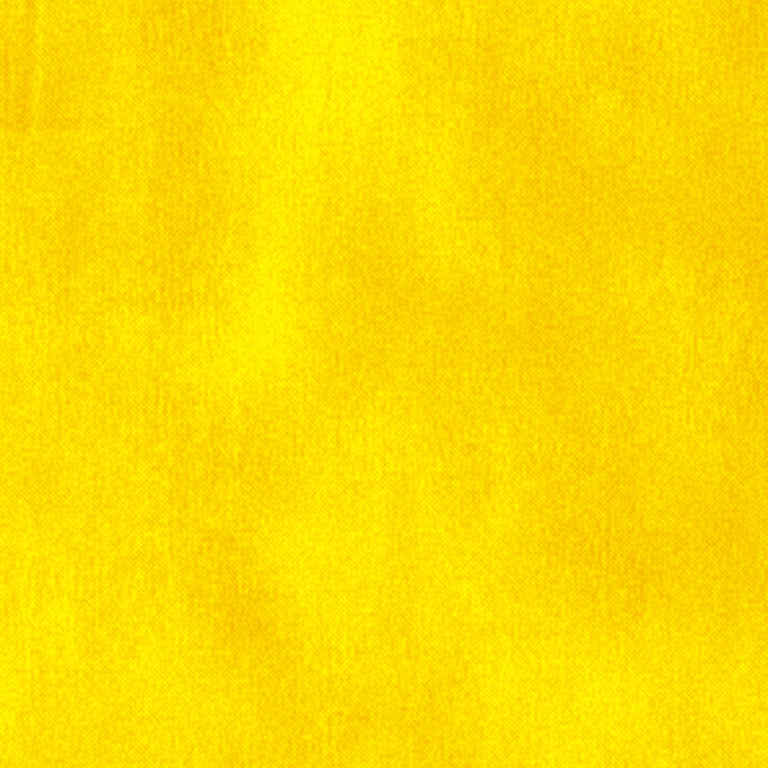
A WebGL 2 fragment shader for this texture:

```glsl
#version 300 es
precision highp float;
// Draws bright yellow woven cotton with soft folds, vertical ribs and a fine twill grain.

uniform vec2 u_resolution;
out vec4 fragColor;

const float TAU = 6.2831853;
const float THREADS = 148.0;
const float RIBS = 88.0;

// Integer hash giving a unit gradient for each lattice cell
vec2 cellGradient(vec2 cell) {
    uvec2 q = uvec2(ivec2(cell) + 4096);
    uint h = q.x * 1597334677u ^ q.y * 3812015801u;
    h = (h ^ (h >> 15)) * 2246822519u;
    h ^= h >> 13;
    float angle = TAU * float(h & 65535u) / 65536.0;
    return vec2(cos(angle), sin(angle));
}

// Gradient noise, roughly -0.7 to 0.7
float gradientNoise(vec2 p) {
    vec2 cell = floor(p);
    vec2 f = p - cell;
    vec2 w = f * f * f * (f * (f * 6.0 - 15.0) + 10.0);
    vec2 e = vec2(1.0, 0.0);
    float a = dot(cellGradient(cell), f);
    float b = dot(cellGradient(cell + e.xy), f - e.xy);
    float c = dot(cellGradient(cell + e.yx), f - e.yx);
    float d = dot(cellGradient(cell + e.xx), f - e.xx);
    return mix(mix(a, b, w.x), mix(c, d, w.x), w.y);
}

float layeredNoise(vec2 p, int octaves) {
    float sum = 0.0;
    float amplitude = 1.0;
    for (int i = 0; i < octaves; i++) {
        sum += amplitude * gradientNoise(p);
        p = p * 2.03 + vec2(17.3, 9.1);
        amplitude *= 0.58;
    }
    return sum;
}

// Soft-edged stroke around the segment from a to b
float softStroke(vec2 p, vec2 a, vec2 b, float width) {
    vec2 ab = b - a;
    float t = clamp(dot(p - a, ab) / dot(ab, ab), 0.0, 1.0);
    float d = length(p - a - ab * t) / width;
    return exp(-d * d);
}

// Broad light and shade of the draped cloth
float folds(vec2 p) {
    vec2 q = p + 0.03 * vec2(gradientNoise(p * 5.0), gradientNoise(p * 5.0 + 31.0));
    float upper = softStroke(q, vec2(0.43, 1.02), vec2(0.39, 0.76), 0.08);
    float lower = softStroke(q, vec2(0.39, 0.76), vec2(0.33, 0.53), 0.065);
    float shade = 0.066 * layeredNoise(p * vec2(6.0, 4.0) + 7.0, 4);
    shade += 0.068 * max(upper, lower);
    shade -= 0.050 * softStroke(q, vec2(0.22, 0.95), vec2(0.26, 0.64), 0.07);
    shade -= 0.038 * softStroke(q, vec2(0.76, 0.75), vec2(0.68, 0.52), 0.12);
    shade -= 0.044 * softStroke(q, vec2(1.0, 0.95), vec2(1.0, 0.25), 0.09);
    shade -= 0.044 * softStroke(q, vec2(0.29, 0.28), vec2(0.37, 0.10), 0.05);
    shade -= 0.032 * softStroke(q, vec2(0.80, 0.26), vec2(0.84, 0.22), 0.07);
    shade += 0.044 * softStroke(q, vec2(0.0, 0.38), vec2(0.08, 0.10), 0.15);
    shade += 0.026 * softStroke(q, vec2(0.50, 0.30), vec2(0.70, 0.08), 0.13);
    return shade;
}

// Thin pressed creases: a bright ridge beside a darker groove
float crease(vec2 p, vec2 a, vec2 b, vec2 side) {
    return softStroke(p, a, b, 0.007) - softStroke(p + side, a, b, 0.009);
}

// Uneven yarns: soft streaks, short dashes and ribs that come and go
float yarns(vec2 p) {
    float patches = 0.7 + 0.9 * gradientNoise(p * 6.0 + 50.0);
    float coarse = gradientNoise(p * vec2(48.0, 7.0));
    float dashes = gradientNoise(p * vec2(155.0, 42.0) + 23.0);
    float wander = 3.0 * gradientNoise(p * vec2(14.0, 5.0) + 3.0);
    float ribStrength = max(0.3 + 1.6 * gradientNoise(p * vec2(20.0, 12.0) + 80.0), 0.0);
    float ribs = ribStrength * sin(TAU * RIBS * p.x + wander);
    return patches * (0.040 * coarse + 0.070 * dashes + 0.022 * ribs);
}

// Crossed diagonals with wandering phase and uneven strength
float twill(vec2 p, float threads) {
    float wander = 2.5 * gradientNoise(p * 22.0);
    float strength = 0.8 + 1.0 * gradientNoise(p * 35.0 + 12.0);
    float falling = sin(TAU * threads * (p.x + p.y) + wander);
    float rising = sin(TAU * threads * (p.x - p.y) - wander);
    return strength * (0.6 * falling + 0.4 * rising);
}

vec3 dyeColour(float light) {
    float green = clamp(0.859 + light, 0.69, 0.96);
    float red = min(0.985 + 0.21 * (green - 0.855), 1.0);
    return vec3(red, green, 0.0);
}

void main() {
    vec2 p = gl_FragCoord.xy / u_resolution;

    // Large forms and creases
    float light = folds(p);
    light += 0.042 * crease(p, vec2(0.055, 1.0), vec2(0.045, 0.83), vec2(0.015, 0.0));
    light += 0.032 * crease(p, vec2(0.0, 0.825), vec2(0.13, 0.825), vec2(0.0, -0.013));

    // Cloth surface, with the weave faded where it is too fine to resolve
    float visible = clamp(min(u_resolution.x, u_resolution.y) / THREADS - 2.0, 0.0, 1.0);
    light += yarns(p);
    light += 0.038 * visible * twill(p, THREADS);
    light += 0.106 * visible * gradientNoise(p * vec2(197.0, 163.0));
    light += 0.044 * gradientNoise(p * 83.0 + 5.0);

    fragColor = vec4(dyeColour(light), 1.0);
}
```
